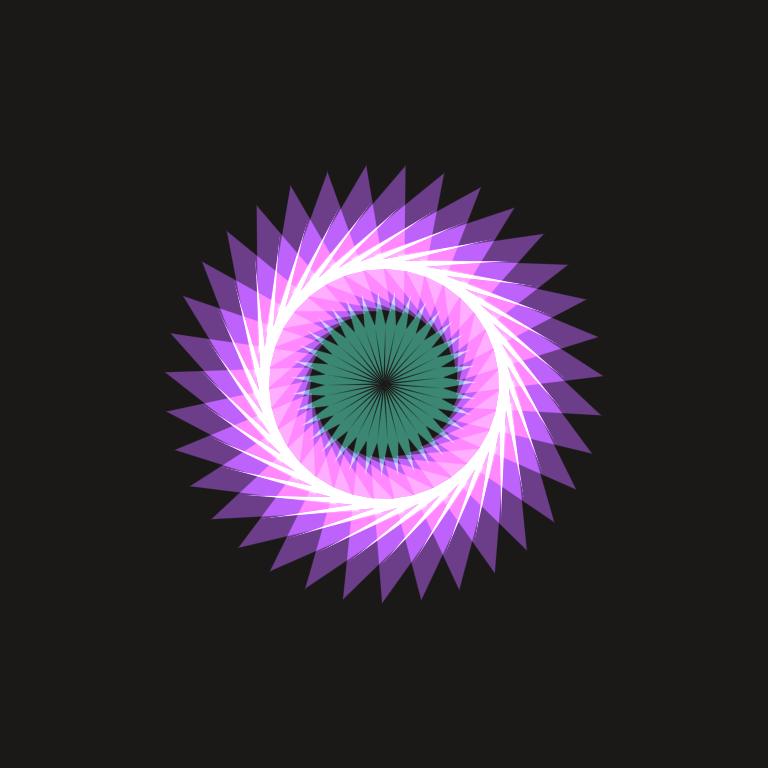
Write a Shadertoy shader that draws this background.

```glsl
// A spinning flower of light on a dark ground: three rings of translucent
// blades (violet triangles, white needles, green kites) share one centre.
// Each blade is a kite distance function; overlapping blades add their light.

const float TAU = 6.2831853;
const int BLADE_COUNT = 35;
const float FIRST_ANGLE = -1.5795;

const vec3 GROUND = vec3(0.102, 0.098, 0.090);
const vec3 VIOLET = vec3(0.32, 0.145, 0.45);
const vec3 WHITE  = vec3(0.75);
const vec3 GREEN  = vec3(0.135, 0.43, 0.365);

// Turns p clockwise, so that the given angle lands on the x axis.
vec2 unrotate(vec2 p, float angle) {
    float c = cos(angle), s = sin(angle);
    return vec2(c * p.x + s * p.y, c * p.y - s * p.x);
}

// Kite with its tip on the x axis and its body leaning off the radius.
// size = (total length, distance from tip to widest part, half width);
// a shoulder equal to the length makes a triangle.
float kiteDistance(vec2 p, float tipRadius, float lean, vec3 size) {
    vec2 fromTip = p - vec2(tipRadius, 0.0);
    float along = dot(fromTip, vec2(-cos(lean), sin(lean)));
    float across = abs(dot(fromTip, vec2(sin(lean), cos(lean))));
    float front = dot(vec2(along, across), normalize(vec2(-size.z, size.y)));
    float back = dot(vec2(along - size.x, across),
                     normalize(vec2(size.z, size.x - size.y)));
    return max(front, back);
}

// Number of blades of one ring that cover p, with soft edges.
float bladeLayers(vec2 p, float phase, float tipRadius, float lean,
                  vec3 size, float soft) {
    float layers = 0.0;
    for (int i = 0; i < BLADE_COUNT; i++) {
        float angle = FIRST_ANGLE + phase + TAU * float(i) / float(BLADE_COUNT);
        float d = kiteDistance(unrotate(p, angle), tipRadius, lean, size);
        layers += 1.0 - smoothstep(-soft, soft, d);
    }
    return layers;
}

void mainImage(out vec4 fragColor, in vec2 fragCoord) {
    float side = min(iResolution.x, iResolution.y);
    vec2 p = (fragCoord - 0.5 * iResolution.xy) / side;
    float soft = 0.8 / side;

    // Wide outer blades, needles tangent to the bright ring, inner petals.
    float violet = bladeLayers(p, 0.0, 0.2855, 0.262,
                               vec3(0.181, 0.181, 0.0658), soft);
    float needles = bladeLayers(p, 0.052, 0.2214, 0.773,
                                vec3(0.195, 0.195, 0.0058), soft);
    float petals = bladeLayers(p, -0.017, 0.1185, 0.0,
                               vec3(0.108, 0.042, 0.0069), soft);

    vec3 color = GROUND + VIOLET * violet + WHITE * needles + GREEN * petals;
    fragColor = vec4(min(color, 1.0), 1.0);
}
```
